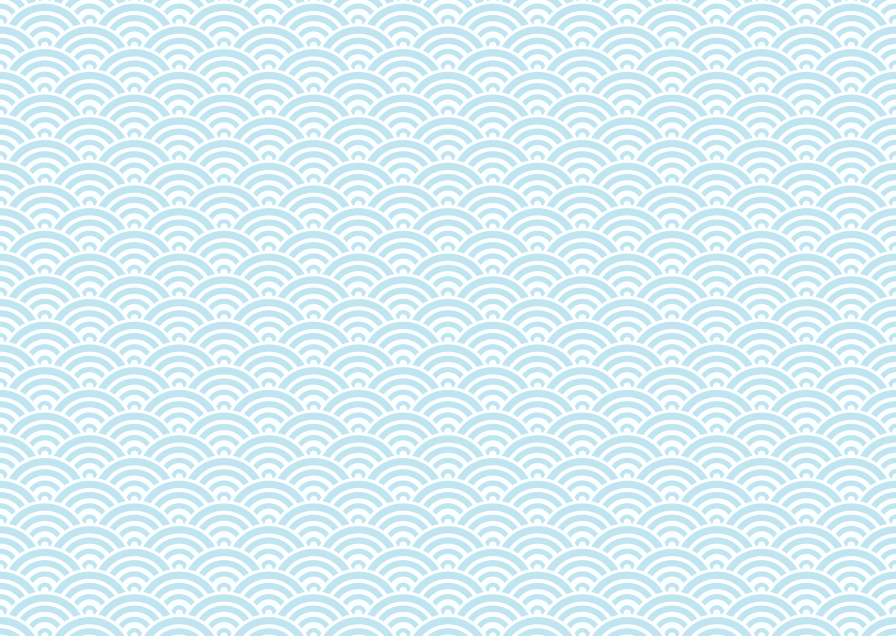
This pattern is drawn by a Shadertoy shader. Its source:

```glsl
// Seigaiha waves: overlapping rows of concentric pale blue arcs on white.
#define COLUMNS 10.0      // scales across the canvas
#define ROWS 28.0         // staggered rows down the canvas, even so it wraps
#define RINGS 4           // blue arcs in each scale
#define FIRST_RING 0.13   // mid radius of the innermost arc, in scale radii
#define RING_STEP 0.24    // distance between neighbouring arcs
#define HALF_WIDTH 0.048  // half the line width of the innermost arc
#define WIDTH_GROWTH 0.011 // extra half width for each arc further out
#define EDGE_PIXELS 1.3   // softness of the edges
#define PAPER vec3(0.985, 1.0, 1.0)
#define WAVE vec3(0.755, 0.898, 0.943)

// Coverage of a shape from its signed distance.
float coverage(float dist, float softness) {
    return smoothstep(0.5, -0.5, dist / softness);
}

// Amount of blue at a given radius inside one scale.
float waveRings(float radius, float softness) {
    float ink = 0.0;
    for (int i = 0; i < RINGS; i++) {
        float n = float(i);
        float middle = FIRST_RING + RING_STEP * n;
        float halfWidth = HALF_WIDTH + WIDTH_GROWTH * n;
        ink = max(ink, coverage(abs(radius - middle) - halfWidth, softness));
    }
    return ink;
}

void mainImage(out vec4 fragColor, in vec2 fragCoord) {
    // One unit is the radius of a scale.
    float unitsPerPixel = 2.0 * COLUMNS / iResolution.x;
    float rowHeight = iResolution.y * unitsPerPixel / ROWS;
    float softness = EDGE_PIXELS * unitsPerPixel;
    vec2 p = fragCoord * unitsPerPixel;
    float baseRow = floor(p.y / rowHeight);

    // Paint from the back row to the front; lower rows overlap higher ones.
    float ink = 0.0;
    for (int j = 1; j >= -3; j--) {
        float row = baseRow + float(j);
        float stagger = mod(row, 2.0);
        vec2 local = vec2(mod(p.x + stagger, 2.0) - 1.0, p.y - row * rowHeight);
        float radius = length(local);
        ink = mix(ink, waveRings(radius, softness), coverage(radius - 1.0, softness));
    }
    fragColor = vec4(mix(PAPER, WAVE, ink), 1.0);
}
```
